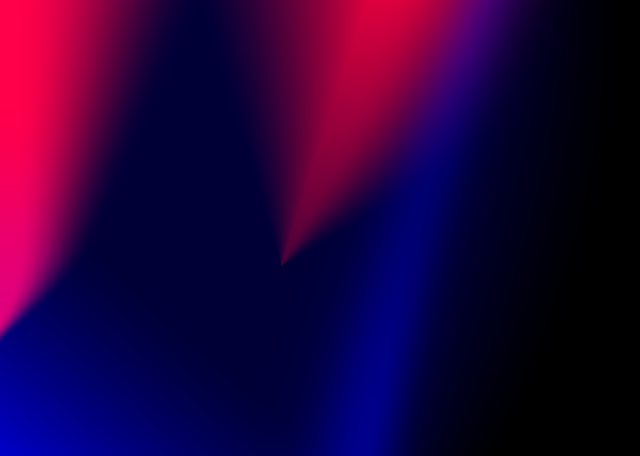
Reproduce this background procedurally as a Shadertoy shader.

```glsl
// Soft neon gradients: a crimson lobe on the left, a red fan opening upward
// from an apex, and a curved blue beam that fades to black on the right.
// Built from an angular gradient, smooth edges and Gaussian falloffs.

const vec3  NAVY       = vec3(0.0, 0.0, 0.215);
const vec3  BLUE       = vec3(0.0, 0.0, 1.0);
const vec3  FAN_RED    = vec3(1.0, 0.0, 0.03);
const vec3  LOBE_TOP   = vec3(1.0, 0.0, 0.29);
const vec3  LOBE_BASE  = vec3(0.88, 0.0, 0.49);

const vec2  FAN_APEX   = vec2(0.439, 0.416);
const float FAN_RIGHT  = 0.47;    // angles in radians
const float FAN_CREASE = 1.255;
const float FAN_LEFT   = 1.87;

const float CORNER_GLOW  = 0.58;
const float CORNER_REACH = 0.52;

// Minimum of two values with a rounded corner of size k.
float softMin(float a, float b, float k) {
    float h = max(k - abs(a - b), 0.0) / k;
    return min(a, b) - 0.25 * k * h * h;
}

// Signed horizontal distance from the curved beam.
float beamOffset(vec2 uv) {
    return uv.x - (0.566 + 0.135 * uv.y + 0.054 * uv.y * uv.y);
}

// Navy field, corner glow and beam.
vec3 blueField(vec2 uv, float offset) {
    float fadeWidth = 0.23 + 0.32 * uv.y * (1.0 - uv.y);
    vec3 color = NAVY * (1.0 - smoothstep(0.0, fadeWidth, offset));

    float reach = max(1.0 - (uv.x + 0.8 * uv.y) / CORNER_REACH, 0.0);
    color += BLUE * CORNER_GLOW * pow(reach, 1.4);

    float width = offset < 0.0 ? mix(0.085, 0.05, uv.y) : 0.055;
    float peak = mix(0.33, 0.22, smoothstep(0.0, 0.6, uv.y));
    float falloff = offset / width;
    return color + BLUE * peak * exp(-falloff * falloff);
}

// Angular gradient with a bright crease, growing with distance from the apex.
float redFan(vec2 uv, float offset, float aspect) {
    vec2 ray = (uv - FAN_APEX) * vec2(aspect, 1.0);
    float angle = atan(ray.y, ray.x);
    float rightSide = clamp((angle - FAN_RIGHT) / (FAN_CREASE - FAN_RIGHT), 0.0, 1.0);
    float leftSide = clamp((FAN_LEFT - angle) / (FAN_LEFT - FAN_CREASE), 0.0, 1.0);
    float spread = smoothstep(0.0, 0.85, rightSide) * pow(leftSide, 1.3);
    float strength = min(0.28 + 0.95 * length(ray), 0.9);
    return spread * strength * (1.0 - smoothstep(-0.17, 0.16, offset));
}

// Coverage of the left lobe: a bent edge whose blur widens upward.
float leftLobe(vec2 uv) {
    float outer = softMin(0.32 * uv.y, 0.836 * (uv.y - 0.25), 0.04);
    float inner = softMin(0.025, 0.5 * (uv.y - 0.29), 0.05);
    return 1.0 - smoothstep(inner, max(outer, inner + 0.025), uv.x);
}

void mainImage(out vec4 fragColor, in vec2 fragCoord) {
    vec2 uv = fragCoord / iResolution.xy;
    float aspect = iResolution.x / iResolution.y;
    float offset = beamOffset(uv);

    vec3 color = blueField(uv, offset);
    color += FAN_RED * redFan(uv, offset, aspect);

    vec3 lobeColor = mix(LOBE_BASE, LOBE_TOP, smoothstep(0.28, 0.8, uv.y));
    color = mix(color, lobeColor, leftLobe(uv));

    fragColor = vec4(clamp(color, 0.0, 1.0), 1.0);
}
```
